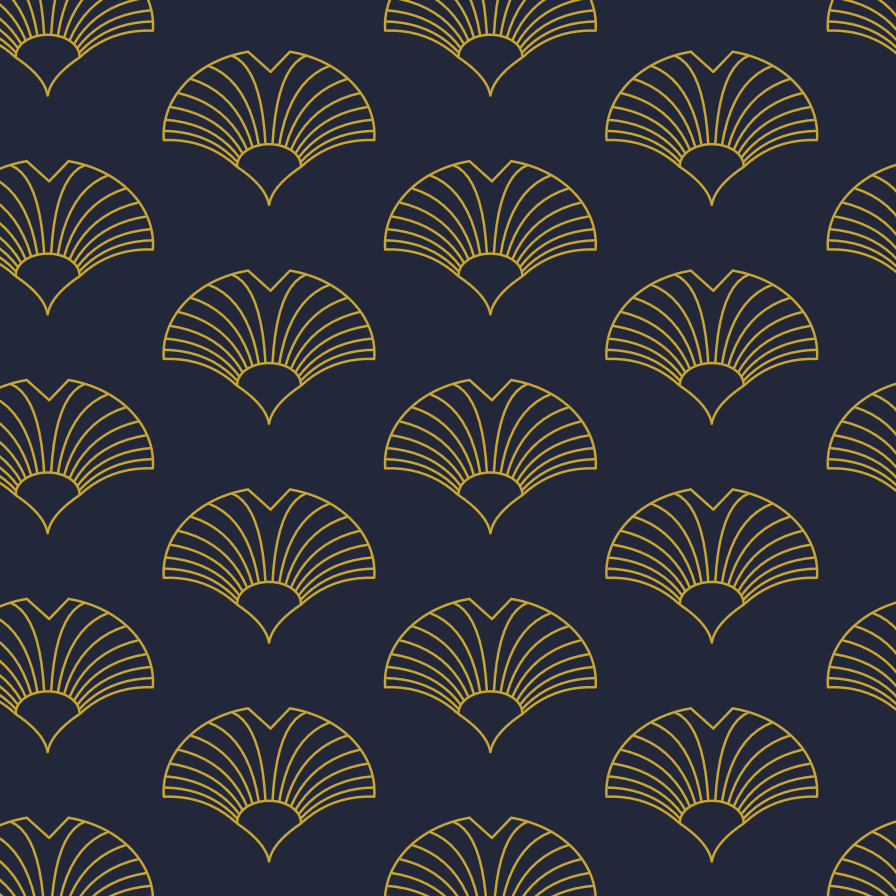
Give the GLSL for this pattern, as a Shadertoy shader.

```glsl
// Gold line-art fans on navy, set in columns with a half-drop stagger.
// Each fan is mirrored: curved ribs run from a small dome to an elliptical rim,
// with a notch at the top and a pointed stem. Lines come from distance fields.

const float UNITS = 1152.0;                    // design units per canvas height
const vec2 PERIOD = vec2(569.25, 281.4);       // full repeat, two columns wide
const vec2 FIRST_TIP = vec2(630.5, 466.5);     // stem tip of a reference fan
const float HALF_LINE = 1.6;
const vec3 NAVY = vec3(0.133, 0.153, 0.227);
const vec3 GOLD = vec3(0.780, 0.650, 0.200);

const vec2 RIM_CENTER = vec2(0.0, 90.0);
const vec2 RIM_RADII = vec2(135.5, 109.0);
const vec2 DOME_CENTER = vec2(0.0, 50.0);
const vec2 DOME_RADII = vec2(41.0, 28.0);
const vec2 NOTCH_BOTTOM = vec2(2.0, 171.0);
const vec2 NOTCH_TOP = vec2(27.0, 197.0);
const vec2 STEM_BEND = vec2(4.0, 24.0);
const int RIBS = 8;                            // per side, the last is the lower edge
const int CURVE_STEPS = 10;

float segmentDistance(vec2 p, vec2 a, vec2 b) {
    vec2 ab = b - a;
    vec2 ap = p - a;
    return length(ap - ab * clamp(dot(ap, ab) / dot(ab, ab), 0.0, 1.0));
}

// Quadratic Bezier approximated by short segments
float curveDistance(vec2 p, vec2 a, vec2 bend, vec2 b) {
    float d = 1e5;
    vec2 previous = a;
    for (int i = 1; i <= CURVE_STEPS; i++) {
        float t = float(i) / float(CURVE_STEPS);
        vec2 next = mix(mix(a, bend, t), mix(bend, b, t), t);
        d = min(d, segmentDistance(p, previous, next));
        previous = next;
    }
    return d;
}

// First-order distance to an ellipse outline
float ellipseDistance(vec2 p, vec2 radii) {
    float k = length(p / radii);
    return abs(k * (k - 1.0)) / max(length(p / (radii * radii)), 1e-5);
}

// Point on an ellipse, angle in degrees from the top
vec2 ellipsePoint(vec2 center, vec2 radii, float degreesFromTop) {
    float a = radians(degreesFromTop);
    return center + radii * vec2(sin(a), cos(a));
}

float fanDistance(vec2 p) {
    // Notch, slightly off axis
    float d = min(segmentDistance(p, NOTCH_BOTTOM, NOTCH_TOP),
                  segmentDistance(p, NOTCH_BOTTOM, NOTCH_TOP * vec2(-1.0, 1.0)));

    vec2 q = vec2(abs(p.x), p.y);

    // Rim and dome arcs
    if (q.x > NOTCH_TOP.x && q.y > 83.0) d = min(d, ellipseDistance(q - RIM_CENTER, RIM_RADII));
    if (q.y > 49.0) d = min(d, ellipseDistance(q - DOME_CENTER, DOME_RADII));

    // Ribs crowd together toward the lower edge
    vec2 inner = vec2(0.0);
    for (int i = 0; i < RIBS; i++) {
        float n = float(i);
        vec2 outer = ellipsePoint(RIM_CENTER, RIM_RADII, 20.7 + n * (15.3 - 0.7 * n));
        inner = ellipsePoint(DOME_CENTER, DOME_RADII, 6.3 + 12.3 * n);
        vec2 bend = vec2(10.0 + n * (17.5 - 1.07 * n), 177.0 - n * (18.0 - 0.7 * n));
        d = min(d, curveDistance(q, outer, bend, inner));
    }

    // Stem from the last rib to the tip
    return min(d, curveDistance(q, inner, STEM_BEND, vec2(0.0)));
}

void mainImage(out vec4 fragColor, in vec2 fragCoord) {
    float pixel = UNITS / iResolution.y;
    vec2 p = fragCoord * pixel - FIRST_TIP;

    // Half-drop layout: every other column shifts by half a repeat
    float columnWidth = 0.5 * PERIOD.x;
    float column = floor(p.x / columnWidth + 0.5);
    p.x -= column * columnWidth;
    p.y += 0.5 * PERIOD.y * mod(column, 2.0);
    float margin = 0.5 * (PERIOD.y - NOTCH_TOP.y);
    p.y = mod(p.y + margin, PERIOD.y) - margin;

    float line = clamp(0.5 + (HALF_LINE - fanDistance(p)) / pixel, 0.0, 1.0);
    fragColor = vec4(mix(NAVY, GOLD, line), 1.0);
}
```
